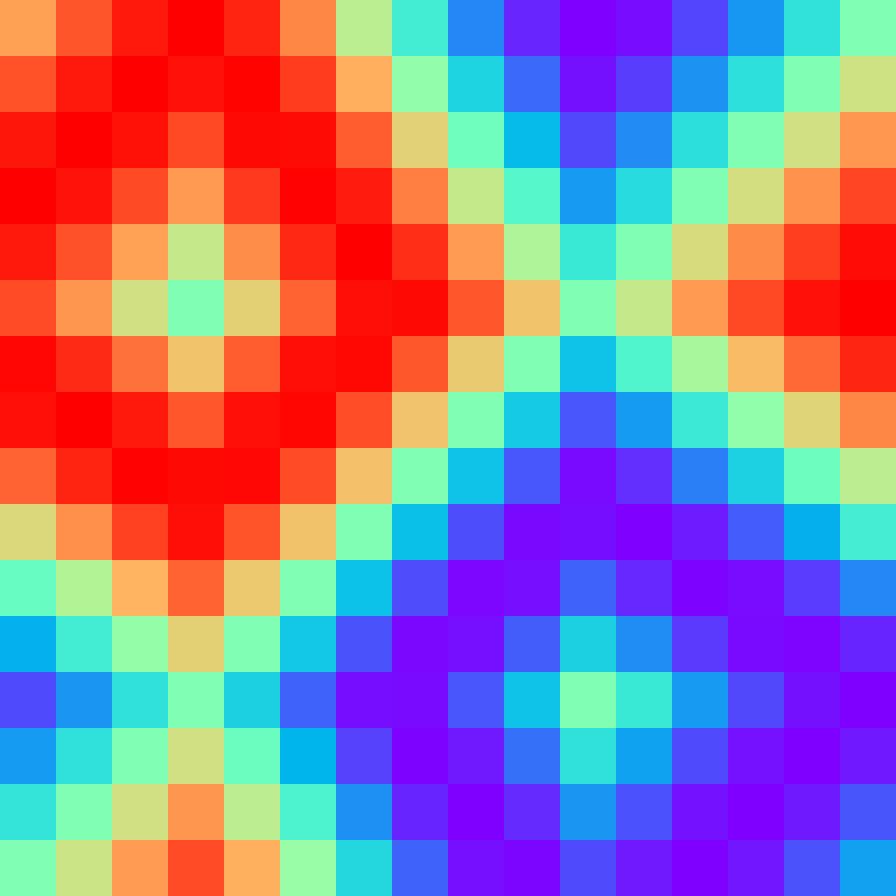
This background is drawn by a Shadertoy shader. Its source:

```glsl
// Draws a 16 by 16 rainbow mosaic of the angular differences of one wavy series.

#define CELLS 16.0        // cells along each side
#define PERIOD 17.0       // cells in one full turn of the series
#define START -0.843      // mean phase at the first cell
#define BEND 0.225        // strength of the slow phase wobble
#define BEND_SHIFT 0.631
#define RIPPLE 0.031      // strength of the second harmonic
#define RIPPLE_SHIFT 0.363
#define GAIN 1.004        // pushes the extremes of the series to full range

const float PI = 3.14159265;

// Angle of the series at a cell index, folded into 0..PI
float seriesAngle(float index) {
    float turn = 2.0 * PI * index / PERIOD;
    float phase = START + turn
                - BEND * sin(turn + BEND_SHIFT)
                + RIPPLE * cos(2.0 * turn + RIPPLE_SHIFT);
    return acos(clamp(GAIN * cos(phase), -1.0, 1.0));
}

// Violet - blue - green - orange - red ramp
vec3 rainbow(float t) {
    vec3 ramp = vec3(abs(2.0 * t - 0.5), sin(PI * t), cos(0.5 * PI * t));
    return clamp(ramp, 0.0, 1.0);
}

// Flat colour of the cell that holds a point of the unit canvas
vec3 mosaic(vec2 uv) {
    vec2 cell = clamp(floor(uv * CELLS), 0.0, CELLS - 1.0);
    float difference = sin(seriesAngle(cell.y) - seriesAngle(cell.x));
    return rainbow(0.5 + 0.5 * difference);
}

void mainImage(out vec4 fragColor, in vec2 fragCoord) {
    // Four samples per pixel smooth the cell edges
    vec3 colour = vec3(0.0);
    for (int i = 0; i < 4; i++) {
        vec2 offset = vec2(i % 2, i / 2) * 0.5 - 0.25;
        colour += mosaic((fragCoord + offset) / iResolution.xy);
    }
    fragColor = vec4(colour / 4.0, 1.0);
}
```
